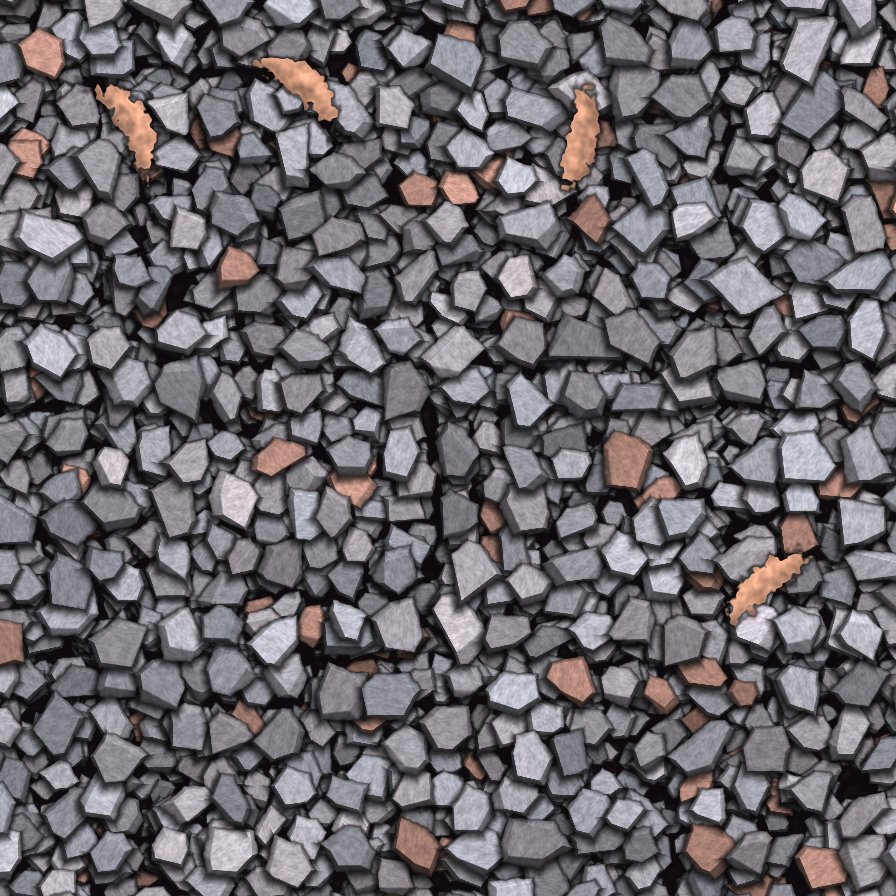
Give the GLSL for this texture, as a Shadertoy shader.

```glsl
// Crushed grey gravel: layered angular stones with dark gaps, a few warm stones and dry leaf scraps.

const float TAU = 6.2831853;
const int   LAYERS = 5;
const int   SIDES = 6;
const float CELLS_BOTTOM = 27.0;    // small chips deep in the bed
const float CELLS_TOP = 15.5;       // large stones on the surface
const float STONE_FILL = 0.88;      // chance that a cell holds a stone
const float SOFTNESS = 0.0011;      // edge blur in canvas units
const float AMBIENT = 0.36;
const float WARM_SHARE = 0.06;
const float LEAF_CELLS = 4.0;
const float LEAF_SHARE = 0.25;
const vec3  LIGHT = vec3(0.18, 0.50, 0.85);
const vec3  GAP_COLOR = vec3(0.065, 0.045, 0.060);
const vec3  COOL_GREY = vec3(0.600, 0.608, 0.650);
const vec3  MAUVE_GREY = vec3(0.645, 0.615, 0.640);
const vec3  WARM_STONE = vec3(0.710, 0.540, 0.490);
const vec3  LEAF_COLOR = vec3(0.820, 0.600, 0.490);

vec3 hash3(vec3 p) {
    p = fract(p * vec3(0.1031, 0.1030, 0.0973));
    p += dot(p, p.yxz + 33.33);
    return fract((p.xxy + p.yxx) * p.zyx);
}

float cornerGradient(vec2 cell, vec2 offset) {
    float a = TAU * hash3(vec3(cell, 7.0)).x;
    return dot(vec2(cos(a), sin(a)), offset);
}

float gradientNoise(vec2 p) {
    vec2 i = floor(p), f = p - i;
    vec2 u = f * f * f * (f * (f * 6.0 - 15.0) + 10.0);
    vec2 e = vec2(0.0, 1.0);
    return mix(mix(cornerGradient(i, f), cornerGradient(i + e.yx, f - e.yx), u.x),
               mix(cornerGradient(i + e.xy, f - e.xy), cornerGradient(i + e.yy, f - e.yy), u.x), u.y);
}

// Convex faceted stone: returns edge distance, the outward edge direction and the surface normal.
float stoneShape(vec2 p, vec3 id, out vec2 outward, out vec3 normal) {
    vec3 r = hash3(id + 11.0);
    float size = mix(0.31, 0.45, r.x);
    float stretch = mix(1.0, 1.45, r.y * r.y);
    float axis = r.z * TAU;
    vec2 tilt = (hash3(id + 23.0).xy - 0.5) * 0.55;
    float height = size * 0.42 - dot(tilt, p);
    float edge = -10.0;
    normal = vec3(tilt, 1.0);
    for (int i = 0; i < SIDES; i++) {
        vec3 h = hash3(id + vec3(3.1, 5.7, 31.0 + 9.0 * float(i)));
        float a = (float(i) + 0.8 * h.x) * TAU / float(SIDES);
        vec2 n = vec2(cos(a), sin(a));
        float b = a - axis;
        float reach = size * length(vec2(cos(b) * stretch, sin(b) / stretch));
        float d = dot(p, n) - reach * mix(0.80, 1.14, h.y);
        float slope = mix(0.9, 5.0, h.z);
        float side = -d * slope;
        normal = mix(normal, vec3(n * slope, 1.0), smoothstep(-0.03, 0.03, height - side));
        height = min(height, side);
        if (d > edge) { edge = d; outward = n; }
    }
    normal = normalize(normal);
    return edge;
}

vec3 stoneColor(vec3 id) {
    vec3 r = hash3(id + 57.0);
    vec3 base = mix(COOL_GREY, MAUVE_GREY, r.x);
    base = mix(base, WARM_STONE, step(1.0 - WARM_SHARE, r.y));
    return base * mix(0.80, 1.22, r.z);
}

// Paints one layer of scattered stones, with contact shadows, over the colour below.
vec3 paintLayer(vec3 color, vec2 uv, float layer, float rough, float soft) {
    float depth = layer / float(LAYERS - 1);
    float cells = mix(CELLS_BOTTOM, CELLS_TOP, depth);
    vec2 p = uv * cells + layer * vec2(17.37, 9.71);
    vec2 cell = floor(p);
    vec3 light = normalize(LIGHT);
    for (int k = 0; k < 9; k++) {
        vec2 c = cell + vec2(k % 3 - 1, k / 3 - 1);
        vec3 id = vec3(c, layer * 13.0 + 1.0);
        vec3 r = hash3(id);
        vec2 q = p - c - mix(vec2(0.22), vec2(0.78), r.xy);
        if (r.z > STONE_FILL || dot(q, q) > 1.44) continue;
        vec2 outward;
        vec3 normal;
        float d = stoneShape(q, id, outward, normal) + 0.035 * rough;
        float reach = 0.13 - 0.09 * dot(outward, normalize(LIGHT.xy));
        color *= mix(0.22, 1.0, smoothstep(-0.02, reach, d));
        float cover = 1.0 - smoothstep(-soft * cells, soft * cells, d);
        if (cover <= 0.0) continue;
        // Pitted surface, slightly streaked along a direction of its own
        float a = r.x * TAU;
        vec2 s = mat2(cos(a), sin(a), -sin(a), cos(a)) * q * vec2(5.0, 9.0) + r.yz * 60.0;
        float grain = gradientNoise(s) * 0.17 + gradientNoise(s * 2.7) * 0.16;
        float lit = AMBIENT + (1.0 - AMBIENT) * max(dot(normal, light), 0.0) / light.z;
        float rim = mix(0.72, 1.0, smoothstep(0.0, 0.07, -d));
        vec3 stone = stoneColor(id) * lit * rim * (1.0 + grain) * mix(0.78, 1.04, depth);
        color = mix(color, stone, cover);
    }
    return color;
}

// Sparse curled leaf scraps lying on top.
vec3 paintLeaves(vec3 color, vec2 uv, float rough, float soft) {
    vec2 p = uv * LEAF_CELLS, cell = floor(p);
    vec3 r = hash3(vec3(cell, 91.0)), t = hash3(vec3(cell, 97.0));
    if (r.z > LEAF_SHARE) return color;
    float a = t.x * TAU;
    vec2 q = mat2(cos(a), sin(a), -sin(a), cos(a)) * (p - cell - mix(vec2(0.36), vec2(0.64), r.xy));
    q.y += 3.0 * (t.y - 0.3) * q.x * q.x;
    float d = (length(q / vec2(0.21, 0.065)) - 1.0) * 0.065 + 0.035 * rough;
    color *= mix(0.35, 1.0, smoothstep(0.0, 0.035, d));
    float fold = 1.0 + 0.22 * smoothstep(-0.02, 0.02, q.y) + 0.35 * rough - 0.12;
    return mix(color, LEAF_COLOR * fold, 1.0 - smoothstep(-soft, soft, d / LEAF_CELLS));
}

void mainImage(out vec4 fragColor, in vec2 fragCoord) {
    vec2 uv = fragCoord / iResolution.y;
    float soft = max(SOFTNESS, 0.7 / iResolution.y);
    float rough = gradientNoise(uv * 75.0) + 0.5 * gradientNoise(uv * 160.0);
    vec3 color = GAP_COLOR * (1.0 + rough);
    for (int i = 0; i < LAYERS; i++) color = paintLayer(color, uv, float(i), rough, soft);
    color = paintLeaves(color, uv, rough, soft);
    color *= 1.0 + 0.12 * gradientNoise(uv * 4.0 + 3.0);
    fragColor = vec4(max(color, GAP_COLOR * 0.8), 1.0);
}
```
